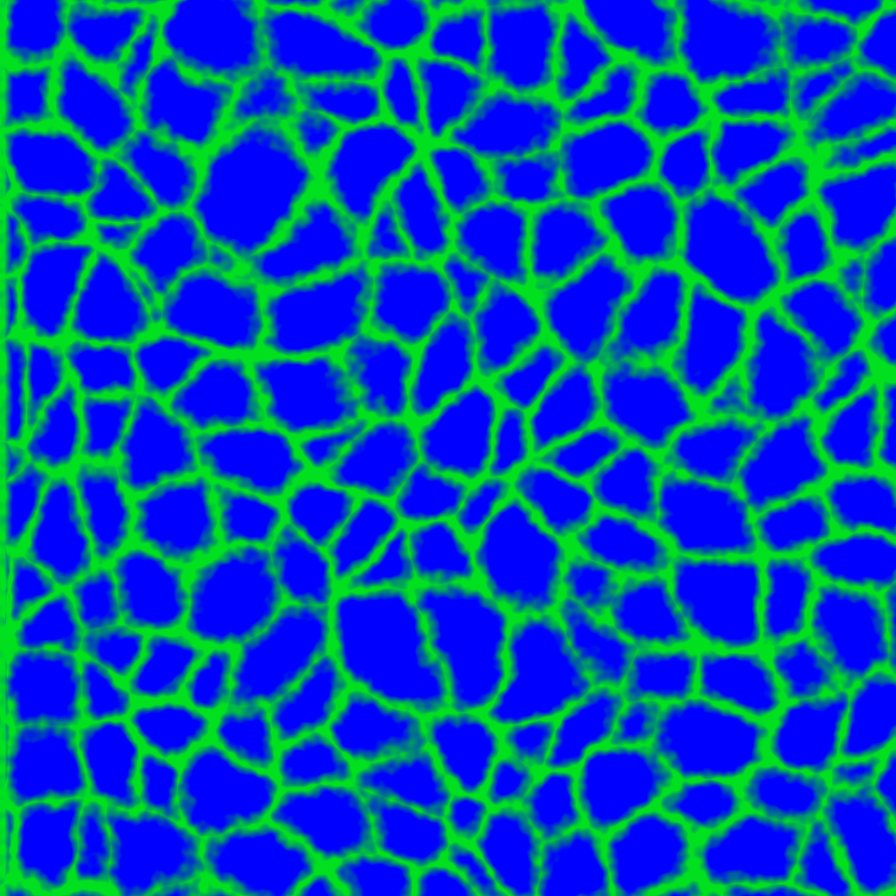
This texture is drawn by a WebGL 1 fragment shader. Its source:

```glsl
precision highp float;

uniform vec2 u_resolution;

vec2 hash2(vec2 p) {
  p = vec2(dot(p, vec2(127.1, 311.7)), dot(p, vec2(269.5, 183.3)));
  return fract(sin(p) * 43758.55);
}

// Gradient noise, roughly -0.7 to 0.7
float cornerSlope(vec2 cell, vec2 f, vec2 corner) {
  float angle = 6.2832 * hash2(cell + corner).x;
  return dot(vec2(cos(angle), sin(angle)), f - corner);
}

float noise(vec2 p) {
  vec2 i = floor(p), f = fract(p);
  vec2 u = f * f * f * (f * (f * 6.0 - 15.0) + 10.0);
  float low = mix(cornerSlope(i, f, vec2(0, 0)), cornerSlope(i, f, vec2(1, 0)), u.x);
  float high = mix(cornerSlope(i, f, vec2(0, 1)), cornerSlope(i, f, vec2(1, 1)), u.x);
  return mix(low, high, u.y);
}

// Offset to a cell's site in xy, its size weight in z
vec3 site(vec2 cell, vec2 p) {
  return vec3(cell + 0.08 + 0.84 * hash2(cell) - p, 0.38 * hash2(cell + 57.3).x);
}

// Rounded distance to the nearest wall of a weighted Voronoi pattern
float wallDistance(vec2 p) {
  vec2 base = floor(p);
  vec3 home = vec3(0.0);
  float nearest = 1e3;
  for (int y = -2; y <= 2; y++) {
    for (int x = -2; x <= 2; x++) {
      vec3 s = site(base + vec2(x, y), p);
      float power = dot(s.xy, s.xy) - s.z;
      if (power < nearest) {
        nearest = power;
        home = s;
      }
    }
  }
  float sum = 0.0;
  for (int y = -2; y <= 2; y++) {
    for (int x = -2; x <= 2; x++) {
      vec3 s = site(base + vec2(x, y), p);
      float gap = length(s.xy - home.xy);
      if (gap > 0.001) {
        float d = (dot(s.xy, s.xy) - s.z - nearest) / (2.0 * gap);
        sum += exp(-15.0 * d);
      }
    }
  }
  return -log(sum + 1e-6) / 15.0;
}

void main() {
  vec2 uv = gl_FragCoord.xy / u_resolution;

  // Broad warp stretches the cells, fine warp roughens their outlines
  vec2 p = uv + 0.065 * vec2(noise(uv * 4.0 + 3.7), noise(uv * 4.0 + 21.3));
  p += 0.009 * vec2(noise(uv * 27.0 + 8.1), noise(uv * 27.0 + 44.6));
  float d = wallDistance(p * 13.0 + 5.0);

  // Walls vary from crisp and bright to dim and hazy
  float haze = smoothstep(-0.25, 0.35, noise(uv * 8.0 + 61.0));
  float mottle = 0.4 * noise(uv * 44.0) + 0.35 * noise(uv * 95.0 + 17.0);
  float wall = mix(1.0, 0.74, haze) - d * mix(6.4, 4.0, haze) + mottle;

  // Bright margin along the left side
  wall = max(wall, 0.85 - 90.0 * max(uv.x - 0.005, 0.0) + 0.5 * mottle);

  float green = clamp(wall, 0.0, 0.88);
  gl_FragColor = vec4(0.0, green, 1.0 - green, 1.0);
}
```
